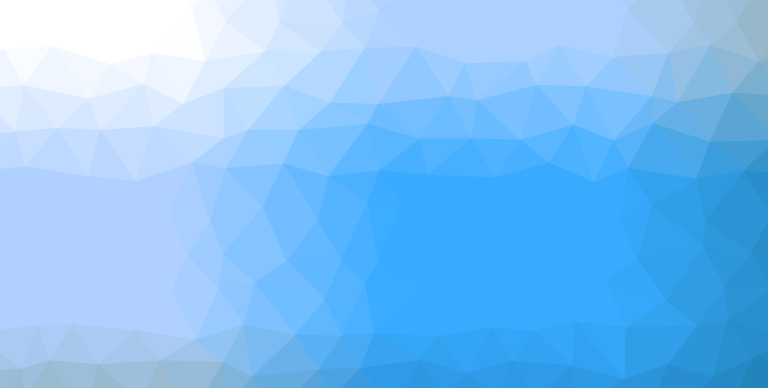
Give the GLSL for this background, as a Shadertoy shader.

```glsl
const vec2 CELL = vec2(0.130, 0.101);
const vec2 PHASE = vec2(0.17, 0.5);
const float JITTER = 0.54;

vec2 hash22(vec2 p) {
    vec3 q = fract(vec3(p.xyx) * vec3(0.1031, 0.1030, 0.0973));
    q += dot(q, q.yzx + 33.33);
    return fract((q.xx + q.yz) * q.zy);
}

float ramp(float start, float end, float x) {
    return clamp((x - start) / (end - start), 0.0, 1.0);
}

// Blends three colours, with a flat plateau around the middle one
vec3 blend3(vec3 a, vec3 b, vec3 c, float ab, float bc) {
    return mix(mix(a, b, ab), c, bc);
}

// Smooth colour field sampled once per facet
vec3 skyColor(vec2 uv) {
    float toMiddle = ramp(0.23, 0.51, uv.x);
    float toRight = ramp(0.80, 1.02, uv.x);
    vec3 top = blend3(vec3(1.0), vec3(0.68, 0.82, 1.0),
                      vec3(0.58, 0.71, 0.77), toMiddle, toRight);
    vec3 center = blend3(vec3(0.69, 0.82, 1.0), vec3(0.22, 0.67, 1.0),
                         vec3(0.15, 0.55, 0.78), toMiddle, toRight);
    vec3 bottom = blend3(vec3(0.59, 0.72, 0.80), vec3(0.17, 0.58, 0.87),
                         vec3(0.12, 0.50, 0.70), toMiddle, toRight);
    return blend3(top, center, bottom,
                  ramp(0.87, 0.54, uv.y), ramp(0.17, -0.03, uv.y));
}

// Staggered lattice point with a random offset
vec2 meshVertex(vec2 id) {
    vec2 offset = (hash22(id + 40.0) - 0.5) * JITTER;
    vec2 stagger = vec2(0.5 * mod(id.y, 2.0), 0.0);
    return (id + PHASE + stagger + offset) * CELL;
}

// Signed distance to the line a-b, positive on its left side
float edgeDistance(vec2 p, vec2 a, vec2 b) {
    vec2 along = normalize(b - a);
    return dot(p - a, vec2(-along.y, along.x));
}

// Color of one counterclockwise facet, weighted by its coverage in alpha
vec4 facet(vec2 p, vec2 a, vec2 b, vec2 c, float aspect, float pixel) {
    float inside = min(edgeDistance(p, a, b),
                   min(edgeDistance(p, b, c), edgeDistance(p, c, a)));
    float coverage = clamp(0.5 + inside / pixel, 0.0, 1.0);
    vec2 middle = (a + b + c) / 3.0;
    return coverage * vec4(skyColor(middle / vec2(aspect, 1.0)), 1.0);
}

void mainImage(out vec4 fragColor, in vec2 fragCoord) {
    float pixel = 1.0 / iResolution.y;
    float aspect = iResolution.x * pixel;
    vec2 p = fragCoord * pixel;
    vec2 home = floor(p / CELL - PHASE);
    vec4 sum = vec4(0.0);

    // Two facets per lattice cell, with diagonals following the stagger
    for (int y = -1; y <= 1; y++) {
        for (int x = -2; x <= 1; x++) {
            vec2 id = home + vec2(float(x), float(y));
            vec2 a = meshVertex(id);
            vec2 b = meshVertex(id + vec2(1.0, 0.0));
            vec2 c = meshVertex(id + vec2(1.0, 1.0));
            vec2 d = meshVertex(id + vec2(0.0, 1.0));
            bool evenRow = mod(id.y, 2.0) < 0.5;
            sum += facet(p, a, b, evenRow ? d : c, aspect, pixel);
            sum += facet(p, evenRow ? b : a, c, d, aspect, pixel);
        }
    }
    fragColor = vec4(sum.rgb / max(sum.a, 0.001), 1.0);
}
```
